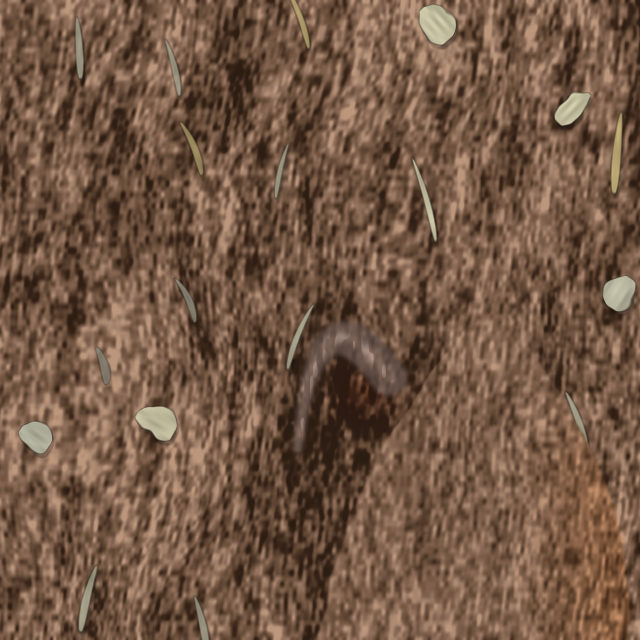
Reproduce this texture procedurally as a WebGL 1 fragment shader.

```glsl
precision highp float;
// Weathered bark: layered, stretched value noise makes upright fibres and cracks.
// Over it lie pale chips scattered on a jittered grid, a smooth rounded wedge
// and a glossy hooked stub with soft shadows. Tone is mapped through a brown ramp.

uniform vec2 u_resolution;

// Bark ramp, dark to light
const vec3 UMBER = vec3(0.23, 0.15, 0.10);
const vec3 BROWN = vec3(0.34, 0.245, 0.18);
const vec3 EARTH = vec3(0.44, 0.33, 0.25);
const vec3 CLAY  = vec3(0.53, 0.405, 0.33);
const vec3 TAN   = vec3(0.64, 0.51, 0.42);
// Accents
const vec3 CREAM = vec3(0.79, 0.77, 0.64);
const vec3 SILVER = vec3(0.70, 0.70, 0.63);
const vec3 STRAW = vec3(0.77, 0.69, 0.47);
const vec3 HORN  = vec3(0.47, 0.38, 0.34);
const vec3 ORANGE_TINT = vec3(1.09, 0.98, 0.83);

const float MEAN_TONE = 2.3;    // position on the ramp, 0 to 4
const float GRAIN = 3.7;        // contrast of the finest fibres
const float SPECKLE = 2.6;      // contrast of the short grain
const float LEAN = 0.10;        // sideways slope of the fibres
const float SOFT = 0.0025;      // half width of blurred edges
const float CHIP_CELLS = 5.0;
const float CHIP_CHANCE = 0.78;
const float BLOB_SHARE = 0.28;
const vec2 WEDGE_TIP = vec2(0.765, 0.53);
const vec2 HOOK_START = vec2(0.465, 0.30);
const vec2 HOOK_BEND = vec2(0.4935, 0.575);
const vec2 HOOK_END = vec2(0.608, 0.41);

float hash(vec2 p) {
  vec3 q = fract(vec3(p.xyx) * 0.1031);
  q += dot(q, q.yzx + 33.33);
  return fract((q.x + q.y) * q.z);
}

// Value noise centred on zero
float noise(vec2 p) {
  vec2 i = floor(p), f = fract(p);
  f = f * f * (3.0 - 2.0 * f);
  float low = mix(hash(i), hash(i + vec2(1.0, 0.0)), f.x);
  float high = mix(hash(i + vec2(0.0, 1.0)), hash(i + 1.0), f.x);
  return mix(low, high, f.y) - 0.5;
}

float inside(float d) { return 1.0 - smoothstep(-SOFT, SOFT, d); }

// Soft elliptical patch
float patchAt(vec2 p, vec2 centre, vec2 size) {
  vec2 q = (p - centre) / size;
  return exp(-dot(q, q));
}

vec3 ramp(float t) {
  vec3 c = mix(UMBER * 0.75, UMBER, clamp(t + 1.0, 0.0, 1.0));
  c = mix(c, BROWN, clamp(t, 0.0, 1.0));
  c = mix(c, EARTH, clamp(t - 1.0, 0.0, 1.0));
  c = mix(c, CLAY, clamp(t - 2.0, 0.0, 1.0));
  c = mix(c, TAN, clamp(t - 3.0, 0.0, 1.0));
  return c * (1.0 + 0.16 * clamp(t - 4.0, 0.0, 1.0));
}

// Chip colour in rgb, coverage in a
vec4 chips(vec2 p) {
  vec4 result = vec4(0.0);
  vec2 home = floor(p * CHIP_CELLS);
  for (int j = -1; j <= 1; j++) for (int i = -1; i <= 1; i++) {
    vec2 cell = home + vec2(float(i), float(j)) + 20.0;
    float kind = hash(cell + 3.7), size = hash(cell + 11.3), turn = hash(cell + 29.1) - 0.5;
    vec2 jitter = vec2(hash(cell + 41.9), hash(cell + 57.2));
    vec2 q = p - (cell - 20.0 + 0.1 + 0.8 * jitter) / CHIP_CELLS;
    float blob = step(kind, BLOB_SHARE);
    float angle = turn * mix(0.9, 2.6, blob);
    q = mat2(cos(angle), -sin(angle), sin(angle), cos(angle)) * q;
    float len = mix(mix(0.030, 0.075, size), mix(0.026, 0.036, size), blob);
    float wide = mix(mix(0.004, 0.0075, jitter.x), mix(0.015, 0.026, jitter.y), blob);
    float k = q.y / len;
    float bend = turn * 0.014 * k * k + blob * 0.008 * noise(q * 60.0 + cell);
    float d = abs(q.x + bend) - wide * sqrt(max(1.0 - k * k, 0.0)) * (1.0 - 0.25 * k);
    float cover = inside(d) * (1.0 - smoothstep(0.88, 1.02, abs(k)));
    cover *= step(hash(cell + 71.5), CHIP_CHANCE) * mix(0.75 + 0.25 * size, 1.0, blob);
    vec3 colour = mix(mix(SILVER, CREAM, size), STRAW, step(0.8, jitter.y) * (1.0 - blob));
    colour *= 0.96 + 0.25 * noise(q * vec2(150.0, 30.0) + cell);
    result = mix(result, vec4(colour, 1.0), cover);
  }
  return result;
}

// Hook: x = signed distance, y = position along it, z = distance from its spine
vec3 hook(vec2 p) {
  vec3 best = vec3(9.0);
  vec2 a = HOOK_START;
  for (int i = 1; i <= 14; i++) {
    float t = float(i) / 14.0;
    vec2 b = mix(mix(HOOK_START, HOOK_BEND, t), mix(HOOK_BEND, HOOK_END, t), t);
    float h = clamp(dot(p - a, b - a) / dot(b - a, b - a), 0.0, 1.0);
    float along = t + (h - 1.0) / 14.0, spine = length(p - mix(a, b, h));
    float d = spine - mix(0.010, 0.031, smoothstep(0.0, 0.8, along));
    if (d < best.x) best = vec3(d, along, spine);
    a = b;
  }
  return best;
}

void main() {
  vec2 uv = gl_FragCoord.xy / u_resolution;

  // Fibres, from fine grain to broad bands
  vec2 p = uv;
  p.x += -LEAN * uv.y + 0.045 * noise(uv * vec2(4.0, 3.0)) + 0.010 * noise(uv * vec2(12.0, 9.0) + 5.0);
  float grain = GRAIN * noise(p * vec2(165.0, 56.0)) + SPECKLE * noise(p * vec2(150.0, 115.0) + 31.0);
  float strands = 2.4 * noise(p * vec2(68.0, 17.0) + 7.0);
  float bands = 2.0 * noise(p * vec2(26.0, 6.0) + 13.0) + 1.8 * noise(p * vec2(8.0, 3.0) + 19.0);
  float crackLine = 1.0 - smoothstep(0.0, 0.11, abs(noise(p * vec2(17.0, 4.5) + 43.0)));
  float crack = crackLine * smoothstep(-0.05, 0.2, noise(p * vec2(9.0, 5.0) + 61.0));
  float tone = MEAN_TONE + grain + strands + bands - 1.5 * crack;
  tone -= 1.5 * patchAt(p, vec2(0.26, 0.90), vec2(0.035, 0.11));
  tone -= 1.3 * patchAt(p, vec2(0.20, 0.36), vec2(0.018, 0.10));

  // Shadows around the hook and beside the wedge
  vec3 stub = hook(uv);
  float depth = WEDGE_TIP.y - uv.y;
  float halfWidth = 0.88 * depth - 0.8 * depth * depth;
  float centre = WEDGE_TIP.x - 0.09 * depth * depth;
  float edge = 0.75 * (abs(uv.x - centre) - halfWidth) + 0.006 * noise(uv * 22.0);
  float leftSide = 1.0 - smoothstep(-0.05, 0.05, uv.x - centre);
  tone -= 0.8 * exp(-max(stub.x, 0.0) * 22.0);
  tone -= 0.9 * leftSide * exp(-max(edge, 0.0) * 20.0) * smoothstep(-0.05, 0.1, depth);
  float hollow = patchAt(uv, vec2(0.570, 0.385), vec2(0.050, 0.042));
  tone -= 1.5 * hollow;
  vec3 colour = ramp(tone) * mix(vec3(1.0), vec3(1.0, 0.84, 0.80), hollow);

  // Glossy hook, lit along its spine
  float gloss = exp(-stub.z * stub.z * 9000.0);
  vec3 horn = HORN * (0.82 + 0.24 * gloss + 0.06 * grain);
  horn += 0.16 * gloss * smoothstep(0.05, 0.25, noise(uv * vec2(150.0, 50.0) + 83.0));
  colour = mix(colour, horn, 0.9 * (1.0 - smoothstep(-0.009, 0.004, stub.x)));

  // Pale chips with a small shadow below
  vec4 chip = chips(uv);
  colour *= 1.0 - 0.25 * chips(uv + vec2(-0.003, 0.007)).a;
  colour = mix(colour, chip.rgb, chip.a);

  // Smooth wedge, warmer to the right
  float wedgeTone = MEAN_TONE + 0.3 + 0.85 * grain + 0.5 * strands + 0.35 * bands;
  float warmth = smoothstep(0.78, 1.0, uv.x) * smoothstep(0.08, 0.3, depth);
  vec3 wedge = ramp(wedgeTone) * mix(vec3(1.0), ORANGE_TINT, warmth);
  colour = mix(colour, wedge, inside(edge) * step(0.0, depth));

  gl_FragColor = vec4(colour, 1.0);
}
```
